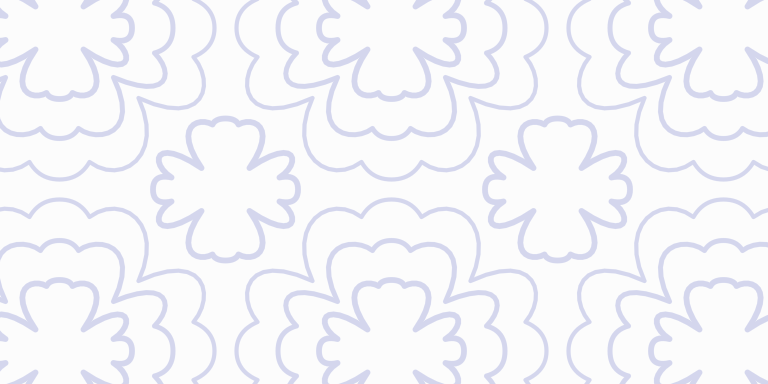
Give the GLSL for this pattern, as a WebGL 2 fragment shader.

```glsl
#version 300 es
precision highp float;
// Outlined scalloped flowers: three nested outlines on a rectangular lattice,
// with a small single flower in the middle of each gap. Each cell is folded to
// one quadrant, where every outline is a chain of Bezier curves.

uniform vec2 u_resolution;
out vec4 outColor;

// Lengths are in design units; the canvas is DESIGN_HEIGHT units tall.
const float DESIGN_HEIGHT = 384.0;
const vec2 PERIOD = vec2(332.0, 323.0);
const vec2 FLOWER_CENTER = vec2(59.5, 33.0);
const float OUTER_STROKE = 4.2;
const float MIDDLE_STROKE = 5.0;
const float INNER_STROKE = 5.8;
const vec3 PAPER = vec3(0.99);
const vec3 LAVENDER = vec3(0.83, 0.84, 0.93);
const int CURVE_STEPS = 12;

// Half a petal as (across, along): crown arc from the tip to the cusp,
// then a side lobe from the cusp to the notch shared with the next petal.
struct Petal {
    float tip;
    float crownWidth;
    vec2 cusp;
    vec2 lobeRise;
    vec2 lobeFall;
    vec2 notch;
};

const Petal OUTER_TALL = Petal(151.5, 20.0, vec2(30.0, 134.0),
    vec2(62.0, 158.0), vec2(106.0, 128.0), vec2(79.0, 70.0));
const Petal OUTER_WIDE = Petal(155.0, 20.0, vec2(29.0, 134.0),
    vec2(55.0, 156.0), vec2(101.0, 146.0), vec2(70.0, 79.0));
const Petal MIDDLE_TALL = Petal(110.5, 13.0, vec2(19.0, 100.5),
    vec2(38.0, 115.0), vec2(82.0, 107.0), vec2(54.0, 49.5));
const Petal MIDDLE_WIDE = Petal(113.5, 20.0, vec2(25.0, 95.0),
    vec2(45.0, 115.0), vec2(73.0, 110.0), vec2(49.5, 54.0));
const Petal INNER_TALL = Petal(71.0, 10.0, vec2(13.0, 65.0),
    vec2(27.0, 73.0), vec2(53.0, 63.5), vec2(24.0, 21.5));
const Petal INNER_WIDE = Petal(72.5, 16.0, vec2(12.0, 54.0),
    vec2(26.0, 76.0), vec2(54.0, 72.0), vec2(21.5, 24.0));

float segmentDistance(vec2 p, vec2 a, vec2 b) {
    vec2 ab = b - a;
    float t = clamp(dot(p - a, ab) / dot(ab, ab), 0.0, 1.0);
    return length(p - a - ab * t);
}

// Distance to a cubic Bezier, approximated by short segments.
float curveDistance(vec2 p, vec2 a, vec2 b, vec2 c, vec2 d) {
    float nearest = 1e5;
    vec2 previous = a;
    for (int i = 1; i <= CURVE_STEPS; i++) {
        float t = float(i) / float(CURVE_STEPS);
        float s = 1.0 - t;
        vec2 point = s * s * s * a + 3.0 * s * s * t * b
                   + 3.0 * s * t * t * c + t * t * t * d;
        nearest = min(nearest, segmentDistance(p, previous, point));
        previous = point;
    }
    return nearest;
}

float petalDistance(vec2 p, Petal petal) {
    vec2 tip = vec2(0.0, petal.tip);
    vec2 crown = vec2(petal.crownWidth, petal.tip);
    float crownArc = curveDistance(p, tip, mix(tip, crown, 2.0 / 3.0),
        mix(petal.cusp, crown, 2.0 / 3.0), petal.cusp);
    float sideLobe = curveDistance(p, petal.cusp, petal.lobeRise,
        petal.lobeFall, petal.notch);
    return min(crownArc, sideLobe);
}

// Signed distance to the stroke of a whole flower, p folded to one quadrant.
float flowerStroke(vec2 p, Petal tall, Petal wide, float stroke) {
    return min(petalDistance(p, tall), petalDistance(p.yx, wide)) - 0.5 * stroke;
}

void main() {
    float pixel = DESIGN_HEIGHT / u_resolution.y;
    vec2 position = gl_FragCoord.xy * pixel;

    // Fold the lattice cell to the quadrant between large and small flower.
    vec2 cell = fract((position - FLOWER_CENTER) / PERIOD + 0.5) - 0.5;
    vec2 fromLarge = abs(cell) * PERIOD;
    vec2 fromSmall = 0.5 * PERIOD - fromLarge;

    // Nested outlines, then the lone small flower.
    float d = flowerStroke(fromLarge, OUTER_TALL, OUTER_WIDE, OUTER_STROKE);
    d = min(d, flowerStroke(fromLarge, MIDDLE_TALL, MIDDLE_WIDE, MIDDLE_STROKE));
    d = min(d, flowerStroke(fromLarge, INNER_TALL, INNER_WIDE, INNER_STROKE));
    d = min(d, flowerStroke(fromSmall, INNER_TALL, INNER_WIDE, INNER_STROKE));

    float ink = 1.0 - smoothstep(-0.7 * pixel, 0.7 * pixel, d);
    outColor = vec4(mix(PAPER, LAVENDER, ink), 1.0);
}
```
